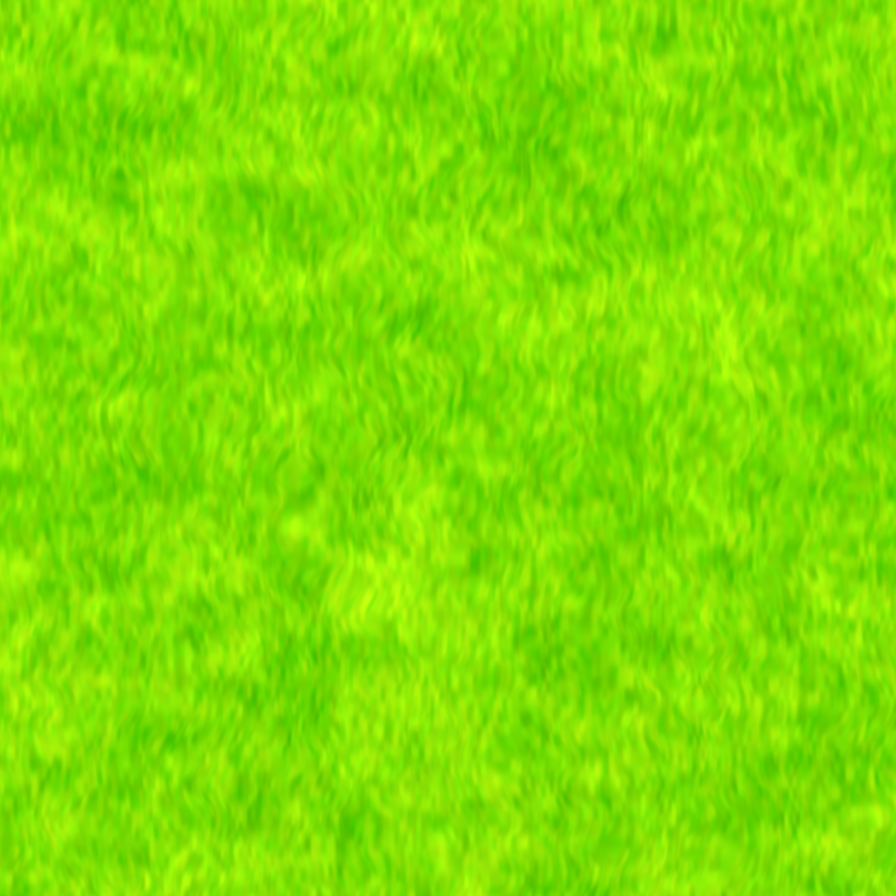
A WebGL 1 fragment shader for this texture:

```glsl
precision highp float;
// Bright lawn: short, soft, upright blades over cloudy light and dark clumps.
// Blades are stretched column noise, bent by a slow warp; clumps are layered
// value noise. Their sum shifts a mean green from deep to yellowish.
uniform vec2 u_resolution;

#define MEAN_GREEN vec3(0.503, 0.879, 0.013)
#define TONE_SLOPE vec3(1.0, 0.6, 0.16)
#define HUE_SLOPE vec3(1.0, -0.5, 0.0)
#define BLADE_CELLS vec2(122.0, 44.0)
#define FINE_CELLS vec2(188.0, 72.0)
#define CLUMP_CELLS vec2(15.0, 22.0)
#define BLADE_CONTRAST 0.18
#define FINE_CONTRAST 0.14
#define CLUMP_CONTRAST 0.155
#define HUE_CONTRAST 0.075
#define BEND 0.016

float hash(vec2 p) {
  return fract(sin(dot(p, vec2(127.1, 311.7))) * 43758.5453);
}

float fade(float t) {
  return t * t * t * (t * (t * 6.0 - 15.0) + 10.0);
}

// Value noise centred on zero, from -0.5 to 0.5.
float valueNoise(vec2 p) {
  vec2 cell = floor(p);
  vec2 f = fract(p);
  float u = fade(f.x);
  float low = mix(hash(cell), hash(cell + vec2(1.0, 0.0)), u);
  float high = mix(hash(cell + vec2(0.0, 1.0)), hash(cell + vec2(1.0, 1.0)), u);
  return mix(low, high, fade(f.y)) - 0.5;
}

// Noise along one column, slid by a random amount so rows never line up.
float columnNoise(float column, float y) {
  y += 17.0 * hash(vec2(column, 3.7));
  float row = floor(y);
  return mix(hash(vec2(column, row)), hash(vec2(column, row + 1.0)), fade(fract(y)));
}

float bladeNoise(vec2 p) {
  float column = floor(p.x);
  return mix(columnNoise(column, p.y), columnNoise(column + 1.0, p.y),
             fade(fract(p.x))) - 0.5;
}

// Clumps a little wider than tall, turned slightly between layers.
float clumps(vec2 p) {
  mat2 turn = mat2(0.95, 0.31, -0.31, 0.95);
  vec2 q = p * CLUMP_CELLS + 40.0;
  float sum = 0.45 * valueNoise(q * 0.4 + 9.3);
  float weight = 1.0;
  for (int i = 0; i < 2; i++) {
    sum += weight * valueNoise(q);
    q = turn * q * 2.1 + 13.7;
    weight *= 0.7;
  }
  return sum;
}

void main() {
  vec2 uv = gl_FragCoord.xy / min(u_resolution.x, u_resolution.y);

  // Lean the blades gently left and right.
  vec2 bent = uv;
  bent.x += BEND * (valueNoise(uv * 13.0 + 5.1) + 0.5 * valueNoise(uv * 31.0 + 71.3));

  // Brightness from blades and clumps, plus a small red-green drift.
  float tone = BLADE_CONTRAST * bladeNoise(bent * BLADE_CELLS + 11.0)
             + FINE_CONTRAST * bladeNoise(bent * FINE_CELLS + 320.5)
             + CLUMP_CONTRAST * clumps(uv);
  float hue = HUE_CONTRAST * bladeNoise(bent * FINE_CELLS * 0.8 + 640.2);

  vec3 color = MEAN_GREEN + TONE_SLOPE * tone + HUE_SLOPE * hue;
  gl_FragColor = vec4(clamp(color, 0.0, 1.0), 1.0);
}
```
